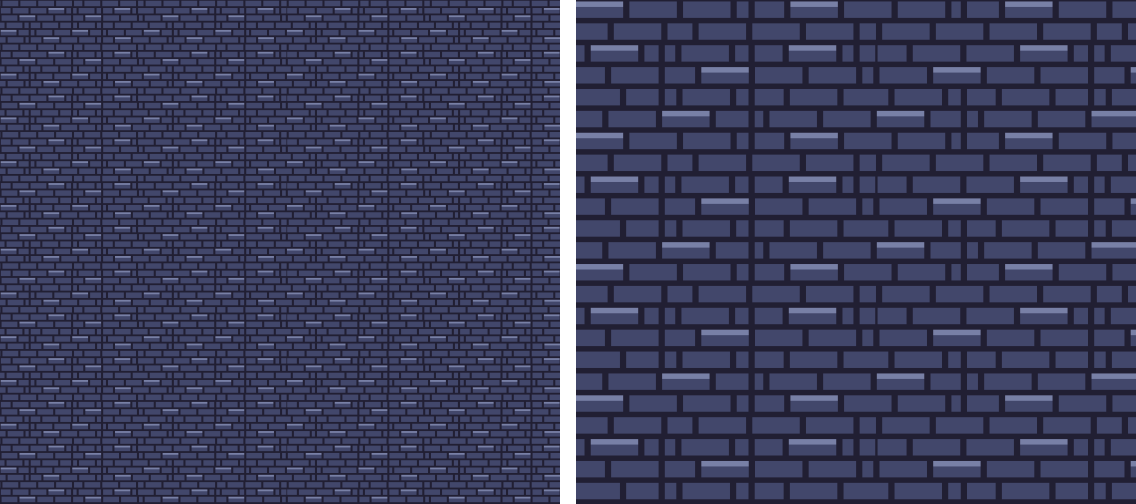
Left, the full canvas; right, a detail of the centre.
Write a Shadertoy shader that draws this texture.

```glsl
// A wall of small slate-blue bricks in a repeating block, six courses tall and eight bricks wide.
// Each course has its own joint offsets for the two halves of the block, a few extra cuts
// that make short bricks, and up to two bricks with a pale upper edge.

const vec3 BRICK  = vec3(0.26, 0.28, 0.42);
const vec3 MORTAR = vec3(0.13, 0.12, 0.20);
const vec3 LIT    = vec3(0.47, 0.50, 0.65);

const vec2 WALL_SIZE = vec2(31.30, 69.10); // bricks across, courses down
const float BLOCK_WIDTH = 8.0;
const int COURSES = 6;
const float JOINT_HALF = 0.058;            // upright joint, in brick lengths
const float BRICK_HALF = 0.375;            // brick height, in courses
const float EDGE_HEIGHT = 0.25;            // pale edge, in courses
const float SEAM_HALF = 0.022;
const float NONE = -9.0;

// Joint offset in the left and right half, then centres of the two lit bricks.
const vec4 COURSE_PLAN[COURSES] = vec4[COURSES](
    vec4(0.08, 0.66, NONE, NONE),
    vec4(0.65, 0.34, 3.15, 6.84),
    vec4(0.03, 0.71, 1.53, 5.21),
    vec4(0.31, 0.36, NONE, NONE),
    vec4(-0.02, -0.02, 0.48, 4.48),
    vec4(0.37, 0.37, 2.87, 6.87));

// Places of the extra cuts, and which of them each course uses.
const vec4 CUTS = vec4(1.66, 4.03, 5.705, 7.66);
const vec4 CUT_USED[COURSES] = vec4[COURSES](
    vec4(0.0),
    vec4(0.0, 1.0, 1.0, 1.0),
    vec4(0.0),
    vec4(1.0, 1.0, 1.0, 0.0),
    vec4(1.0, 0.0, 1.0, 0.0),
    vec4(1.0, 0.0, 1.0, 0.0));

// Share of a pixel that lies where the offset is below the limit.
float coverage(float offset, float limit, float pixel) {
    return clamp((limit - offset) / pixel + 0.5, 0.0, 1.0);
}

// Distance around the repeating block.
float blockDistance(float x, float centre) {
    float halfBlock = 0.5 * BLOCK_WIDTH;
    return abs(mod(x - centre + halfBlock, BLOCK_WIDTH) - halfBlock);
}

// Distance to the nearest upright joint of a course.
float jointDistance(float x, vec4 plan, vec4 cutUsed) {
    float phase = mod(x + 0.15, BLOCK_WIDTH) < 4.35 ? plan.x : plan.y;
    float nearest = abs(fract(x - phase + 0.5) - 0.5);
    for (int i = 0; i < 4; i++) {
        float cut = blockDistance(x, CUTS[i]);
        nearest = min(nearest, mix(BLOCK_WIDTH, cut, cutUsed[i]));
    }
    return nearest;
}

// Distance to the closer of the two lit bricks.
float litDistance(float x, vec4 plan) {
    float left  = plan.z > NONE ? blockDistance(x, plan.z) : BLOCK_WIDTH;
    float right = plan.w > NONE ? blockDistance(x, plan.w) : BLOCK_WIDTH;
    return min(left, right);
}

void mainImage(out vec4 fragColor, in vec2 fragCoord) {
    vec2 uv = fragCoord / iResolution.xy;
    vec2 pixel = WALL_SIZE / iResolution.xy;

    // Courses run downward; each cell is centred on its brick.
    float x = uv.x * WALL_SIZE.x;
    float y = (1.0 - uv.y) * WALL_SIZE.y + 0.025;
    float depth = fract(y);
    int course = int(mod(floor(y), float(COURSES)));
    vec4 plan = COURSE_PLAN[course];

    // Brick faces between bed joints and upright joints.
    float joint = jointDistance(x, plan, CUT_USED[course]);
    float face = coverage(abs(depth - 0.5), BRICK_HALF, pixel.y);
    face *= 1.0 - coverage(joint, JOINT_HALF, pixel.x);

    // A hairline seam at every second block, in one course.
    float seam = blockDistance(x, 0.03);
    bool evenBlock = mod(floor((x + 0.15) / BLOCK_WIDTH), 2.0) < 0.5;
    if (course == 1 && evenBlock)
        face *= 1.0 - coverage(seam, SEAM_HALF, pixel.x);

    // Pale upper edge on the lit bricks.
    float lit = coverage(litDistance(x, plan), 0.5, pixel.x);
    lit *= coverage(depth, 0.5 - BRICK_HALF + EDGE_HEIGHT, pixel.y);

    vec3 color = mix(MORTAR, mix(BRICK, LIT, lit), face);
    fragColor = vec4(color, 1.0);
}
```
